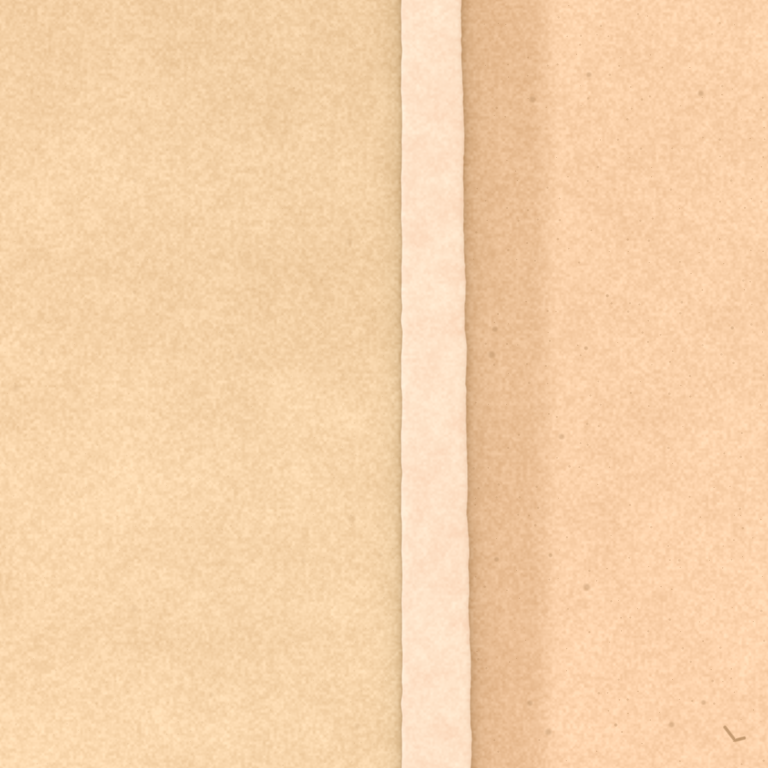
Give the GLSL for this texture, as a Shadertoy shader.

```glsl
// Two sheets of warm aged paper divided by a pale strip with a torn right edge.
// Value noise gives the grain, mottling and tear; exponential falloffs give
// the shadows beside the strip; a hashed grid scatters small flecks.
#define STRIP_LEFT 0.523
#define STRIP_RIGHT 0.6005
#define STRIP_LEAN 0.0135
#define TEAR 0.0065
#define FOLD_X 0.712
#define GRAIN 0.10
#define MOTTLE 0.055
#define LEFT_PAPER vec3(0.968, 0.832, 0.664)
#define RIGHT_PAPER vec3(0.984, 0.822, 0.665)
#define STRIP_PAPER vec3(0.997, 0.886, 0.778)
#define SHADE vec3(0.62, 0.46, 0.29)

float hash(vec2 p) {
    vec3 q = fract(vec3(p.xyx) * 0.1031);
    q += dot(q, q.yzx + 33.33);
    return fract((q.x + q.y) * q.z);
}

float noise(vec2 p) {
    vec2 i = floor(p), f = fract(p);
    f = f * f * (3.0 - 2.0 * f);
    return mix(mix(hash(i), hash(i + vec2(1, 0)), f.x),
               mix(hash(i + vec2(0, 1)), hash(i + vec2(1, 1)), f.x), f.y);
}

// Layered noise centred on zero
float fbm(vec2 p) {
    float sum = 0.0, amp = 0.5;
    for (int i = 0; i < 4; i++) {
        sum += amp * (noise(p) - 0.5);
        p = p * 2.03 + 17.3;
        amp *= 0.55;
    }
    return sum;
}

float segment(vec2 p, vec2 a, vec2 b) {
    vec2 d = b - a;
    return length(p - a - d * clamp(dot(p - a, d) / dot(d, d), 0.0, 1.0));
}

// Soft round flecks, one candidate per grid cell
float flecks(vec2 p, float cells, float density) {
    vec2 id = floor(p * cells);
    vec2 centre = 0.25 + 0.5 * vec2(hash(id + 3.1), hash(id + 8.7));
    float size = mix(0.08, 0.2, hash(id + 21.0));
    float dist = length(fract(p * cells) - centre);
    return step(hash(id + 40.0), density) * smoothstep(size, size * 0.2, dist);
}

void mainImage(out vec4 fragColor, in vec2 fragCoord) {
    vec2 uv = fragCoord / iResolution.xy;
    float soft = max(0.0016, 1.0 / iResolution.x);

    // Strip outline: nearly straight on the left, torn on the right
    float leftEdge = STRIP_LEFT + 0.002 * (noise(vec2(3.0, uv.y * 60.0)) - 0.5);
    float tear = fbm(vec2(7.0, uv.y * 24.0));
    float rightEdge = STRIP_RIGHT + STRIP_LEAN * (1.0 - uv.y) + TEAR * tear;
    float fromLeft = uv.x - leftEdge;
    float fromRight = uv.x - rightEdge;
    float strip = smoothstep(-soft, soft, fromLeft)
                * smoothstep(soft, -soft, fromRight);
    float rightSide = step(0.56, uv.x);

    // Shared paper texture
    float cloud = fbm(uv * 5.0 + 2.0);
    float patches = fbm(uv * 24.0 + 31.0);
    float grain = 0.6 * (noise(uv * 215.0) - 0.5)
                + 0.4 * (noise(uv * 340.0 + 50.0) - 0.5);

    // Left sheet: darker towards the top, faint shadow by the strip
    vec3 left = LEFT_PAPER;
    left -= vec3(0.022, 0.026, 0.028) * smoothstep(0.45, 1.0, uv.y);
    left += vec3(0.01, 0.008, 0.008) * smoothstep(0.35, 0.0, uv.x);
    float gapLeft = max(-fromLeft, 0.0);
    left = mix(left, vec3(0.72, 0.61, 0.43), 0.34 * exp(-gapLeft / 0.016));
    left = mix(left, SHADE, 0.38 * exp(-gapLeft / 0.0028));

    // Right sheet: pinker low down, with a dark band ending at the fold
    vec3 right = RIGHT_PAPER;
    right += vec3(0.008, 0.004, 0.006) * smoothstep(0.6, 0.0, uv.y);
    float gapRight = max(fromRight, 0.0);
    float foldX = FOLD_X + 0.012 * patches;
    float band = 1.0 - smoothstep(foldX - 0.022, foldX + 0.02, uv.x);
    right -= vec3(0.062, 0.072, 0.082) * band * (1.0 + 0.8 * patches);
    right = mix(right, SHADE, 0.22 * exp(-gapRight / 0.025));
    right = mix(right, SHADE, 0.42 * exp(-gapRight / 0.0045));

    vec3 color = mix(left, right, rightSide);
    color += MOTTLE * (cloud + 0.7 * patches) * vec3(0.8, 1.0, 1.15);
    color += GRAIN * grain * vec3(0.8, 1.0, 1.2);

    // Flecks and a small hooked crease on the right sheet
    float dots = 0.20 * flecks(uv, 75.0, 0.14) + 0.30 * flecks(uv + 0.37, 27.0, 0.05);
    color = mix(color, SHADE, dots * mix(0.35, 1.0, rightSide));
    float hook = min(segment(uv, vec2(0.944, 0.053), vec2(0.957, 0.036)),
                     segment(uv, vec2(0.957, 0.036), vec2(0.969, 0.039)));
    color = mix(color, SHADE, 0.6 * smoothstep(0.0035, 0.0005, hook));

    // Pale strip with rosy blotches, bright left rim and warm torn rim
    vec3 pale = STRIP_PAPER;
    pale += 0.07 * fbm(uv * 42.0 + 11.0) * vec3(0.2, 1.0, 1.2);
    pale += 0.06 * grain * vec3(0.4, 1.0, 1.2);
    pale += vec3(0.01, 0.035, 0.055) * exp(-max(fromLeft, 0.0) / 0.004);
    pale -= vec3(0.05, 0.07, 0.08) * exp(-max(-fromRight, 0.0) / 0.003);
    color = mix(color, pale, strip);

    fragColor = vec4(clamp(color, 0.0, 1.0), 1.0);
}
```
